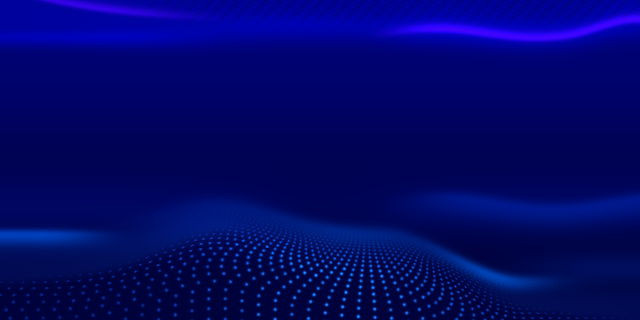
Reproduce this background procedurally as a Shadertoy shader.

```glsl
// Two glowing wave sheets face each other across a deep blue void.
// The lower sheet is a grid of dots, fanned out below a ridge line; the
// upper sheet is built of soft ribbons with a faint slanted weave.

#define COLUMN_GAP 0.052
#define ROW_DENSITY 12.5
#define DOT_RADIUS 0.0048
#define FAN_CENTRE 1.146
#define FAN_PINCH 0.25
#define HORIZON 0.08
#define WEAVE_STRENGTH 0.12

const vec3 DOT_BLUE = vec3(0.02, 0.30, 0.72);
const vec3 DOT_CYAN = vec3(0.10, 0.58, 1.00);
const vec3 GLOW_BLUE = vec3(0.00, 0.27, 0.50);
const vec3 SHEET_BLUE = vec3(0.00, 0.00, 0.26);
const vec3 VIOLET = vec3(0.25, 0.01, 0.36);

float hash(vec2 p) {
    vec3 q = fract(vec3(p.xyx) * 0.1031);
    q += dot(q, q.yzx + 33.33);
    return fract((q.x + q.y) * q.z);
}

float bell(float x, float centre, float width) {
    float t = (x - centre) / width;
    return exp(-t * t);
}

// Soft band with separate falloff above and below its centre line
float ribbon(float offset, float above, float below) {
    return bell(offset, 0.0, offset > 0.0 ? above : below);
}

float ridgeHeight(float u) {
    return 0.12 + 0.145 * (1.0 - smoothstep(0.60, 0.82, u))
         + 0.09 * bell(u, 0.34, 0.13);
}

// Round dots on the warped grid; the Jacobian returns offsets to canvas units
float dotGrid(vec2 p, float depth) {
    float d = max(depth, 0.05 * depth);
    float fan = mix(FAN_PINCH, 1.0, smoothstep(0.0, 0.27, d));
    vec2 grid = vec2((p.x - FAN_CENTRE) / (COLUMN_GAP * fan),
                     ROW_DENSITY * log(d + HORIZON));
    mat2 jacobian = mat2(dFdx(grid), dFdy(grid));
    vec2 offset = inverse(jacobian) * (fract(grid) - 0.5) / iResolution.y;
    float pixel = 1.0 / iResolution.y;
    float radius = DOT_RADIUS * mix(0.6, 1.0, smoothstep(0.0, 0.15, d));
    float spot = exp(-dot(offset, offset) / (radius * radius + 0.1 * pixel * pixel));
    float footprint = max(length(jacobian[0]), length(jacobian[1]));
    float resolved = 1.0 - smoothstep(0.4, 0.8, footprint);
    return mix(0.25, spot * mix(0.8, 1.1, hash(floor(grid))), resolved);
}

vec3 backdrop(float y) {
    float blue = mix(0.23, 0.31, smoothstep(0.10, 0.48, y));
    blue += 0.14 * smoothstep(0.42, 0.86, y);
    return vec3(0.0, 0.006, blue);
}

vec3 upperSheet(float u, float y) {
    float edge = 0.872 + 0.012 * cos(u * 12.0);
    vec3 light = SHEET_BLUE * 0.65 * smoothstep(edge - 0.05, edge + 0.06, y);

    // Blue fold on the left and a wider one through the middle
    float leftFold = ribbon(y - 0.882, 0.022, 0.028) * (1.0 - smoothstep(0.15, 0.40, u));
    float midFold = ribbon(y - 0.925 + 0.05 * (u - 0.4), 0.04, 0.05) * bell(u, 0.48, 0.22);
    light += SHEET_BLUE * (0.7 * leftFold + 0.45 * midFold);

    // Violet crest on the right
    float crest = 0.895 + 0.014 * cos((u - 0.68) * 20.0) + 0.03 * smoothstep(0.88, 1.0, u);
    float crestMask = smoothstep(0.56, 0.70, u);
    light += VIOLET * ribbon(y - crest, 0.018, 0.011) * crestMask;
    light += SHEET_BLUE * 0.55 * ribbon(y - crest, 0.06, 0.045) * crestMask;

    // Falling streak from the top left
    float streak = 0.93 + 0.075 * exp(-(u - 0.07) * 6.5);
    float streakMask = 1.0 - smoothstep(0.16, 0.38, u);
    light += VIOLET * 0.8 * ribbon(y - streak, 0.018, 0.010) * streakMask;

    // Slanted weave
    vec2 weave = sin(vec2(u * 330.0 + y * 160.0, y * 300.0 + u * 40.0));
    float weaveMask = smoothstep(0.89, 0.96, y) * smoothstep(0.15, 0.35, u);
    return light - vec3(0.0, 0.0, WEAVE_STRENGTH) * weaveMask * (0.5 + 0.5 * weave.x * weave.y);
}

vec3 lowerGlow(float u, float y, float depth) {
    float leftCrest = ribbon(y - 0.268 + 0.12 * u * u, 0.016, 0.035)
                    * (1.0 - smoothstep(0.06, 0.22, u));
    float slope = ribbon(-depth, 0.018, 0.03) * bell(u, 0.77, 0.085);
    float centre = ribbon(-depth, 0.025, 0.05) * bell(u, 0.56, 0.12);
    float hill = ribbon(-depth, 0.03, 0.10) * bell(u, 0.36, 0.16);
    vec3 light = GLOW_BLUE * (0.85 * leftCrest + 0.9 * slope + 0.45 * centre + 0.22 * hill);

    // Distant haze and the far wave on the right
    float farWave = 0.363 + 0.018 * cos((u - 0.69) * 18.0);
    light += vec3(0.0, 0.07, 0.17) * ribbon(y - farWave, 0.022, 0.055) * smoothstep(0.58, 0.74, u);
    light += vec3(0.0, 0.02, 0.09) * bell(y, 0.35, 0.09) * (1.0 - 0.6 * bell(u, 0.5, 0.15));
    light += vec3(0.0, 0.05, 0.13) * bell(y, 0.16, 0.05) * smoothstep(0.72, 0.95, u);
    return light;
}

void mainImage(out vec4 fragColor, in vec2 fragCoord) {
    vec2 uv = fragCoord / iResolution.xy;
    vec2 p = vec2(uv.x * 2.0, uv.y);
    float depth = ridgeHeight(uv.x) - uv.y;
    vec3 color = backdrop(uv.y) + upperSheet(uv.x, uv.y) + lowerGlow(uv.x, uv.y, depth);

    // Dots shine most below the centre of the ridge
    float focus = bell(uv.x, 0.53, 0.24) * smoothstep(0.02, 0.13, depth);
    float visible = smoothstep(-0.01, 0.07, depth) * mix(0.5, 1.0, focus);
    color += mix(DOT_BLUE, DOT_CYAN, focus) * dotGrid(p, depth) * visible;
    fragColor = vec4(clamp(color, 0.0, 1.0), 1.0);
}
```
